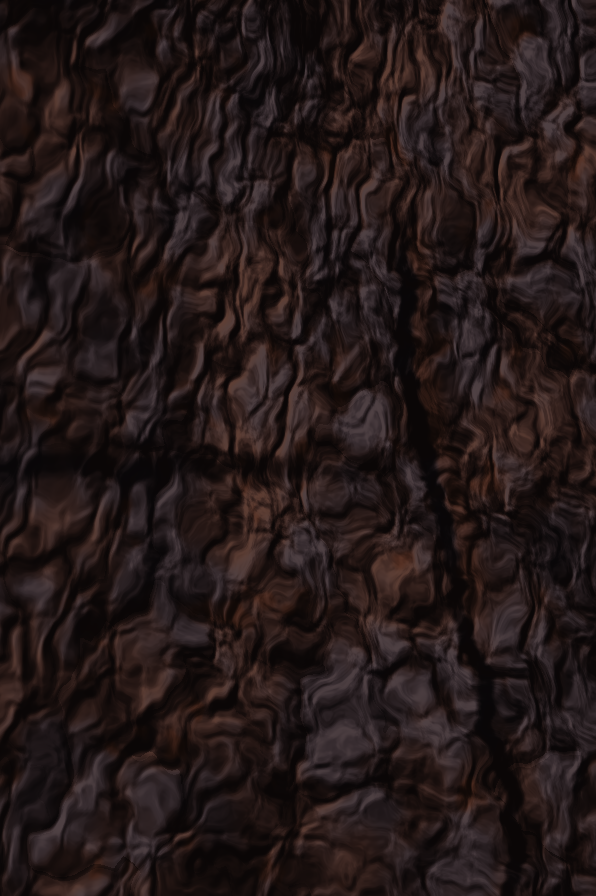
Give the GLSL for this texture, as a Shadertoy shader.

```glsl
// Dark, rugged tree bark: leaning plates split by crevices and one long seam.
// Warped cell plates plus gradient noise form a height field, lit from the
// upper left; the resulting tone is mapped through a dim brown-grey ramp.

const vec3 SOOT  = vec3(0.035, 0.025, 0.028);
const vec3 UMBER = vec3(0.075, 0.053, 0.053);
const vec3 BARK  = vec3(0.130, 0.092, 0.090);
const vec3 ASH   = vec3(0.178, 0.132, 0.128);
const vec3 DUST  = vec3(0.230, 0.175, 0.170);
const vec3 PALE  = vec3(0.330, 0.258, 0.240);
const vec3 RUST  = vec3(0.300, 0.150, 0.095);
const vec3 WARM_TINT = vec3(1.13, 0.96, 0.86);
const vec3 COOL_TINT = vec3(0.94, 0.99, 1.11);

float hash(vec2 cell) {
    vec3 q = fract(cell.xyx * vec3(0.1031, 0.1030, 0.0973));
    q += dot(q, q.yzx + 33.33);
    return fract((q.x + q.y) * q.z);
}

float cornerSlope(vec2 cell, vec2 offset) {
    float angle = 6.2832 * hash(cell);
    return dot(vec2(cos(angle), sin(angle)), offset);
}

float gradientNoise(vec2 p) {
    vec2 i = floor(p), f = p - i;
    vec2 u = f * f * f * (f * (f * 6.0 - 15.0) + 10.0);
    vec2 e = vec2(1.0, 0.0);
    float low  = mix(cornerSlope(i, f), cornerSlope(i + e, f - e), u.x);
    float high = mix(cornerSlope(i + e.yx, f - e.yx), cornerSlope(i + 1.0, f - 1.0), u.x);
    return mix(low, high, u.y);
}

float fbm(vec2 p, int octaves, float gain) {
    float sum = 0.0, amplitude = 1.0;
    for (int k = 0; k < octaves; k++) {
        sum += amplitude * gradientNoise(p);
        p = mat2(1.9, 0.6, -0.6, 1.9) * p + 17.3;
        amplitude *= gain;
    }
    return sum;
}

// x: gap between the two nearest cell centres, y: random value of the cell
vec2 plates(vec2 p) {
    vec2 i = floor(p), f = p - i;
    float nearest = 8.0, second = 8.0, id = 0.0;
    for (int y = -1; y <= 1; y++)
    for (int x = -1; x <= 1; x++) {
        vec2 cell = vec2(x, y);
        vec2 centre = cell + vec2(hash(i + cell), hash(i + cell + 57.0));
        float d = length(centre - f);
        if (d < nearest) {
            second = nearest;
            nearest = d;
            id = hash(i + cell + 113.0);
        } else second = min(second, d);
    }
    return vec2(second - nearest, id);
}

// Bends the plates and leans them with the trunk
vec2 barkWarp(vec2 p) {
    vec2 bend = vec2(fbm(p * vec2(13.0, 9.0), 3, 0.55),
                     fbm(p * vec2(11.0, 9.0) + 41.0, 3, 0.55));
    float lean = mix(0.22, -0.20, smoothstep(0.1, 0.6, p.x));
    return p + 0.035 * bend - vec2(lean * (p.y - 0.5), 0.0);
}

float barkHeight(vec2 p, float focus) {
    vec2 w = barkWarp(p);
    vec2 plate = plates(w * vec2(19.0, 8.5) + 3.0);
    vec2 chip = plates(w * vec2(36.0, 25.0) + 9.0);
    float soft = mix(0.5, 0.34, focus);
    float rough = fbm(w * vec2(34.0, 18.0), 5, mix(0.36, 0.58, focus));
    return 0.50 * smoothstep(0.0, soft, plate.x) + 0.20 * plate.y
         + 0.24 * smoothstep(0.0, soft + 0.08, chip.x) + 0.62 * rough;
}

// Signed horizontal distance to the long seam
float seamOffset(vec2 p) {
    float path = mix(0.575, 0.453, smoothstep(0.0, 0.65, p.y));
    return p.x - path - 0.016 * fbm(vec2(p.y * 16.0, 2.5), 3, 0.6);
}

vec3 barkRamp(float t) {
    vec3 c = mix(SOOT, UMBER, smoothstep(0.0, 0.17, t));
    c = mix(c, BARK, smoothstep(0.15, 0.46, t));
    c = mix(c, ASH, smoothstep(0.44, 0.70, t));
    c = mix(c, DUST, smoothstep(0.68, 0.87, t));
    return mix(c, PALE, smoothstep(0.85, 1.0, t));
}

void mainImage(out vec4 fragColor, in vec2 fragCoord) {
    vec2 p = fragCoord / iResolution.y;
    float focus = smoothstep(0.0, 0.32, p.x) * mix(0.6, 1.0, smoothstep(0.0, 0.4, p.y));

    // Relief and light
    float height = barkHeight(p, focus);
    float slope = height - barkHeight(p + vec2(-0.003, 0.0045), focus);
    float broad = fbm(p * vec2(5.0, 4.0) + 7.0, 3, 0.5);
    float tone = 2.3 * (height - 0.60) + 2.8 * slope + 1.1 * broad;

    // Long seam, cross ledge and shaded top
    float seam = seamOffset(p);
    float seamSpan = 1.0 - smoothstep(0.70, 0.80, p.y);
    tone -= 2.4 * seamSpan * (1.0 - smoothstep(0.003, 0.013, abs(seam)));
    float ledge = abs(p.y - 0.480 - 0.03 * fbm(vec2(p.x * 12.0, 5.5), 3, 0.6));
    tone -= 1.5 * (1.0 - smoothstep(0.003, 0.020, ledge)) * (1.0 - smoothstep(0.34, 0.46, p.x));
    tone -= 0.9 * smoothstep(0.88, 1.0, p.y) * (1.0 - smoothstep(0.2, 0.6, p.x));

    // Colour: cool raised plates, warm hollows, rusty inner bark
    float t = 1.0 / (1.0 + exp(-1.8 * tone));
    float hue = fbm(p * vec2(9.0, 7.0) + 23.0, 3, 0.55);
    float cool = smoothstep(-0.35, 0.45, hue + 0.7 * (height - 0.6));
    vec3 colour = barkRamp(t) * mix(WARM_TINT, COOL_TINT, cool);
    float flank = smoothstep(0.006, 0.014, seam) * (1.0 - smoothstep(0.020, 0.042, seam));
    flank *= seamSpan * smoothstep(0.22, 0.40, p.y);
    float patches = smoothstep(0.30, 0.62, fbm(p * vec2(17.0, 14.0) + 71.0, 3, 0.6));
    float rust = max(0.45 * flank, 0.6 * patches * (1.0 - cool));
    colour = mix(colour, RUST * (0.25 + 0.85 * t), rust);

    fragColor = vec4(colour, 1.0);
}
```
